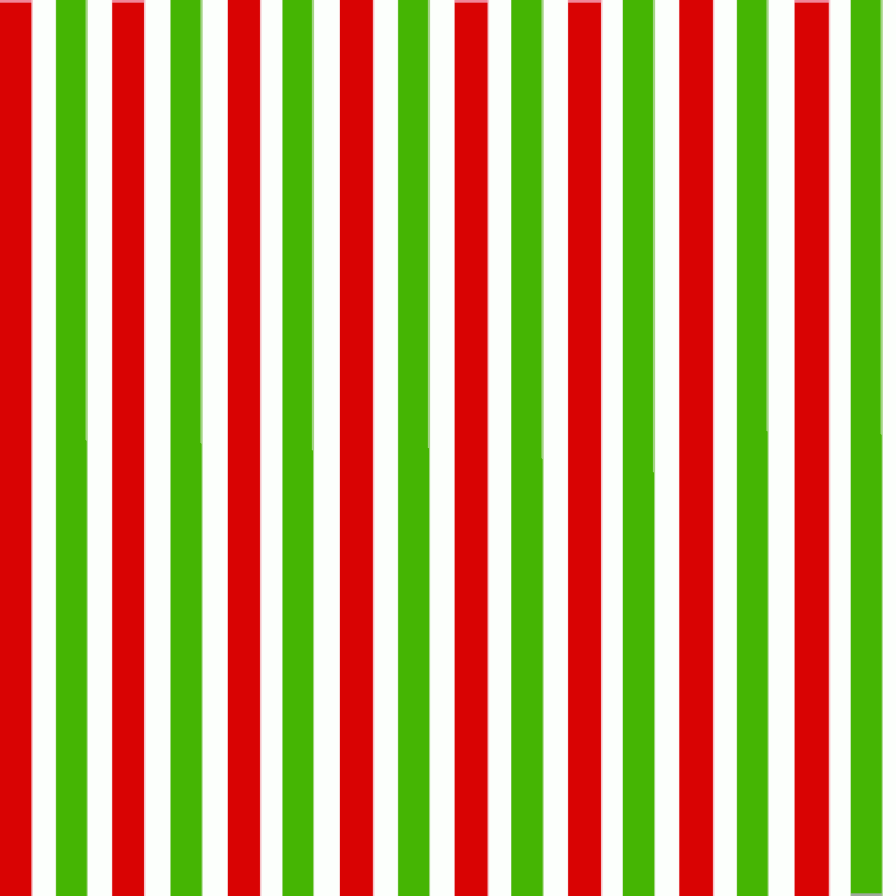
Reproduce this pattern procedurally as a Shadertoy shader.

```glsl
// Vertical candy stripes: eight red and green pairs on white.
// Each stripe is a smoothed band with a slightly uneven position and width,
// a pale fringe, a small step in the green edge and worn stripe ends.

const vec3 WHITE = vec3(0.99, 1.0, 0.99);
const vec3 RED = vec3(0.85, 0.01, 0.01);
const vec3 GREEN = vec3(0.27, 0.71, 0.01);
const vec3 PINK = vec3(0.96, 0.78, 0.80);
const vec3 ROSE = vec3(0.94, 0.53, 0.60);
const vec3 PALE_GREEN = vec3(0.64, 0.83, 0.52);
const vec3 GREY = vec3(0.62, 0.66, 0.62);

const int PAIRS = 8;
const float PITCH = 0.1266;         // distance between stripes of one colour
const float GREEN_OFFSET = 0.0635;  // green start, measured from its red
const float RED_WIDTH = 0.0360;
const float RED_GROWTH = 0.0004;    // widening per pair, left to right
const float GREEN_WIDTH = 0.0348;
const float POSITION_JITTER = 0.0028;
const float WIDTH_JITTER = 0.0012;
const float FRINGE = 0.0018;
const float STEP_HEIGHT = 0.495;    // mean height of the step in green edges
const float STEP_SPREAD = 0.05;
const float CAP = 0.0030;           // height of the worn stripe ends

float hash(float n) {
    return fract(sin(n * 91.17 + 4.3) * 4375.85);
}

// Coverage of the span from a to b, smoothed over one pixel
float span(float x, float a, float b, float pixel) {
    return clamp(min(x - a, b - x) / pixel + 0.5, 0.0, 1.0);
}

// Coverage of everything above the edge
float above(float x, float edge, float pixel) {
    return clamp((x - edge) / pixel + 0.5, 0.0, 1.0);
}

void mainImage(out vec4 fragColor, in vec2 fragCoord) {
    vec2 pixel = 1.0 / iResolution.xy;
    vec2 uv = fragCoord * pixel;
    vec3 color = WHITE;

    for (int i = 0; i < 2 * PAIRS; i++) {
        float id = float(i);
        float pair = float(i / 2);
        bool isGreen = i % 2 == 1;

        // Uneven placement; the first stripe stays against the left side
        float left = pair * PITCH + (isGreen ? GREEN_OFFSET : 0.0);
        left += POSITION_JITTER * (hash(id) - 0.5) * min(id, 1.0);
        float width = isGreen ? GREEN_WIDTH : RED_WIDTH + RED_GROWTH * pair;
        width += WIDTH_JITTER * (hash(id + 20.0) - 0.5);
        float right = left + width;

        // Green stripes lose a sliver of their right edge in the upper part
        float stepY = STEP_HEIGHT + STEP_SPREAD * (hash(id + 40.0) - 0.5);
        float worn = isGreen ? mix(0.3, 1.0, above(uv.y, stepY, pixel.y)) : 0.6;

        // Solid body with a worn end: rose on top, grey at the bottom
        vec3 body = isGreen ? GREEN : RED;
        float wear = hash(id + 60.0);
        if (!isGreen && wear > 0.5)
            body = mix(body, ROSE, above(uv.y, 1.0 - CAP, pixel.y));
        if (isGreen && wear > 0.85)
            body = mix(GREY, body, above(uv.y, CAP, pixel.y));

        // Pale fringe first, then the body inside it
        vec3 fringe = isGreen ? PALE_GREEN : PINK;
        color = mix(color, fringe, span(uv.x, left - 0.3 * FRINGE, right + 0.4 * FRINGE, pixel.x));
        color = mix(color, body, span(uv.x, left, right - worn * FRINGE, pixel.x));
    }

    fragColor = vec4(color, 1.0);
}
```
